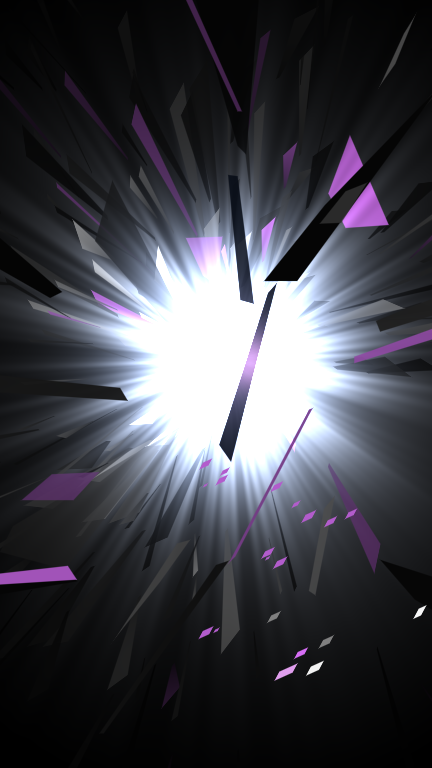
A Shadertoy shader for this background:

```glsl
const vec3 VIOLET = vec3(.70, .36, .80);
const vec3 ICE = vec3(.86, .95, 1.12);
const vec2 CORE = vec2(.53, .945);

float hash(vec2 p) {
    return fract(sin(dot(p, vec2(127.1, 311.7))) * 43758.5453);
}

float noise(vec2 p) {
    vec2 i = floor(p), f = fract(p);
    f = f * f * (3. - 2. * f);
    return mix(mix(hash(i), hash(i + vec2(1, 0)), f.x),
               mix(hash(i + vec2(0, 1)), hash(i + 1.), f.x), f.y);
}

float cross2(vec2 a, vec2 b) { return a.x * b.y - a.y * b.x; }

float fill(float dist) {
    float edge = .8 / iResolution.x;
    return 1. - smoothstep(-edge, edge, dist);
}

float sideDist(vec2 p, vec2 a, vec2 b) {
    return cross2(p - a, normalize(b - a));
}

// Blend a convex four-cornered shard over the colour, in either winding
void shard(inout vec3 col, vec2 p, vec2 a, vec2 b, vec2 c, vec2 d, vec3 tint, float alpha) {
    float s = sign(cross2(c - a, d - b));
    float dist = max(max(s * sideDist(p, a, b), s * sideDist(p, b, c)),
                     max(s * sideDist(p, c, d), s * sideDist(p, d, a)));
    col = mix(col, tint, fill(dist) * alpha);
}

// Slanted little plate
void chip(inout vec3 col, vec2 p, vec2 centre, vec2 size, vec3 tint) {
    vec2 q = p - centre;
    q.y -= q.x * .45;
    q.x -= q.y * .7;
    vec2 e = abs(q) - size;
    col = mix(col, tint, fill(max(e.x, e.y)));
}

void mainImage(out vec4 fragColor, in vec2 fragCoord) {
    vec2 p = fragCoord / iResolution.x;
    p.y *= 1.7778 * iResolution.x / iResolution.y;
    vec2 fromCore = p - CORE;
    float r = length(fromCore * vec2(1, .92));
    vec2 dir = fromCore / max(length(fromCore), .001);

    // Light falloff broken into rays
    float rays = .6 * noise(dir * 9. + 20.) + .4 * noise(dir * 28. + 50.);
    float light = max(exp(-3.2 * r) * 1.15 - .055, 0.);
    float smoothSide = smoothstep(-.1, .3, fromCore.x) * smoothstep(.1, -.2, fromCore.y);
    vec3 col = light * mix(.25 + .9 * rays, .75 + .3 * rays, smoothSide) * vec3(.94, .98, 1.06);

    // Splinters flying out of the core
    for (int i = 0; i < 230; i++) {
        float n = float(i);
        float angle = 6.2832 * hash(vec2(n, 1));
        float reach = .17 + .85 * hash(vec2(n, 2));
        vec2 outward = vec2(cos(angle), sin(angle));
        float sparse = step(-.1, outward.x) * step(outward.y, -.08);
        if (sparse * hash(vec2(n, 3)) > .22) continue;
        vec2 q = fromCore - outward * reach;
        float turn = angle + .45 * (hash(vec2(n, 4)) - .5);
        vec2 axis = vec2(cos(turn), sin(turn));
        q = vec2(dot(q, axis), cross2(axis, q));
        float len = .03 + .15 * hash(vec2(n, 5)) * min(reach * 2., 1.);
        float width = .003 + .021 * pow(hash(vec2(n, 6)), 2.);
        float taper = width * (.6 + .45 * q.x / len);
        float dist = max(abs(q.x + q.y * 1.2) - len, abs(q.y) - taper);
        float shade = pow(hash(vec2(n, 7)), 2.2);
        float violet = step(.83 - .06 * sign(outward.y), hash(vec2(n, 8)));
        vec3 tint = mix(vec3(.12 + 1.7 * shade), VIOLET * 2.3, violet);
        tint *= (light + .025) * (.75 + .4 * q.x / len);
        col = mix(col, tint, fill(dist) * .85);
    }

    // Broad facets behind the core glow
    shard(col, p, vec2(.45, 1.79), vec2(.6, 1.79), vec2(.57, 1.42), vec2(.55, 1.44), vec3(.015), .9);
    shard(col, p, vec2(.425, 1.79), vec2(.44, 1.79), vec2(.56, 1.52), vec2(.55, 1.52), VIOLET * .4, .9);
    shard(col, p, vec2(.22, 1.22), vec2(.43, .98), vec2(.44, 1.01), vec2(.26, 1.36), vec3(.07), .85);
    shard(col, p, vec2(0, .5), vec2(.15, .46), vec2(.4, .78), vec2(.03, .56), vec3(.03 + .6 * light), .8);
    shard(col, p, vec2(.05, .62), vec2(.12, .68), vec2(.23, .685), vec2(.17, .62), VIOLET * .5, .8);
    shard(col, p, vec2(.43, 1.227), vec2(.515, 1.23), vec2(.5, 1.12), vec2(.47, 1.14), VIOLET * .8, .7);
    shard(col, p, vec2(.81, 1.465), vec2(.9, 1.257), vec2(.8, 1.25), vec2(.76, 1.33), VIOLET * (.6 + .7 * rays), .9);

    // Blazing core with a ragged cool halo
    float flare = r / (.16 + .09 * rays);
    col += ICE * 1.7 * exp(-flare * flare) + vec3(.28, .34, .46) * exp(-r * r * 16.);

    // Outlying shards
    shard(col, p, vec2(0, 1.227), vec2(.144, 1.102), vec2(.116, 1.088), vec2(-.01, 1.16), vec3(.015), 1.);
    shard(col, p, vec2(-.01, .91), vec2(.278, .88), vec2(.296, .85), vec2(-.01, .87), vec3(.085), .95);
    shard(col, p, vec2(-.01, .426), vec2(.164, .454), vec2(.178, .432), vec2(-.01, .4), vec3(.02), 1.);
    shard(col, p, vec2(-.01, .449), vec2(.157, .468), vec2(.178, .436), vec2(-.01, .424), VIOLET * .9, 1.);
    shard(col, p, vec2(.82, .952), vec2(1.01, 1.02), vec2(1.01, .995), vec2(.82, .937), VIOLET * .8, .9);
    shard(col, p, vec2(.87, 1.035), vec2(1.01, 1.09), vec2(1.01, 1.05), vec2(.88, 1.01), vec3(.12), .95);
    shard(col, p, vec2(.88, .482), vec2(1.01, .44), vec2(1.01, .36), vec2(.96, .39), vec3(.025), 1.);
    shard(col, p, vec2(.96, 1.74), vec2(.935, 1.7), vec2(.88, 1.58), vec2(.915, 1.63), vec3(.3), .9);
    shard(col, p, vec2(.44, .528), vec2(.41, .52), vec2(.27, .305), vec2(.37, .43), vec3(.26), .85);
    shard(col, p, vec2(.75, .6), vec2(.775, .63), vec2(.73, .4), vec2(.715, .41), vec3(.3), .8);

    // Long diagonal sliver
    shard(col, p, vec2(.724, .833), vec2(.715, .83), vec2(.53, .475), vec2(.545, .49), VIOLET * .65, .95);
    shard(col, p, vec2(.53, .48), vec2(.5, .47), vec2(.23, .08), vec2(.24, .08), vec3(.06), .95);

    // Dark blades in front of the light
    vec3 navy = vec3(.03, .05, .09) + vec3(.3, .27, .38) * exp(-r * r * 60.);
    shard(col, p, vec2(.528, 1.373), vec2(.556, 1.083), vec2(.588, 1.074), vec2(.55, 1.37), navy, .9);
    shard(col, p, vec2(.641, 1.123), vec2(.62, 1.1), vec2(.507, .748), vec2(.535, .708), navy, .95);
    shard(col, p, vec2(.611, 1.127), vec2(.688, 1.127), vec2(1.02, 1.58), vec2(.752, 1.303), vec3(.02), 1.);
    shard(col, p, vec2(.74, 1.26), vec2(.79, 1.262), vec2(.85, 1.355), vec2(.8, 1.335), vec3(.2), .8);
    vec2 fromGlint = p - vec2(.585, .94);
    col += vec3(.5, .3, .45) * exp(-dot(fromGlint, fromGlint) * 300.);

    // Drifting chips below
    for (int i = 0; i < 16; i++) {
        float n = float(i);
        vec2 centre = vec2(.46 + .36 * hash(vec2(n, 21)), .28 + .45 * hash(vec2(n, 22)));
        vec2 size = vec2(.007, .004) * (.5 + 1.3 * hash(vec2(n, 23)));
        chip(col, p, centre, size, mix(VIOLET, vec3(.5), step(.6, hash(vec2(n, 24)))));
    }
    chip(col, p, vec2(.662, .222), vec2(.021, .008), vec3(.88, .62, .93));
    chip(col, p, vec2(.729, .231), vec2(.015, .008), vec3(.95));
    chip(col, p, vec2(.697, .266), vec2(.012, .006), VIOLET * 1.2);
    chip(col, p, vec2(.972, .361), vec2(.009), vec3(.97));

    fragColor = vec4(clamp(col, 0., 1.), 1.);
}
```
